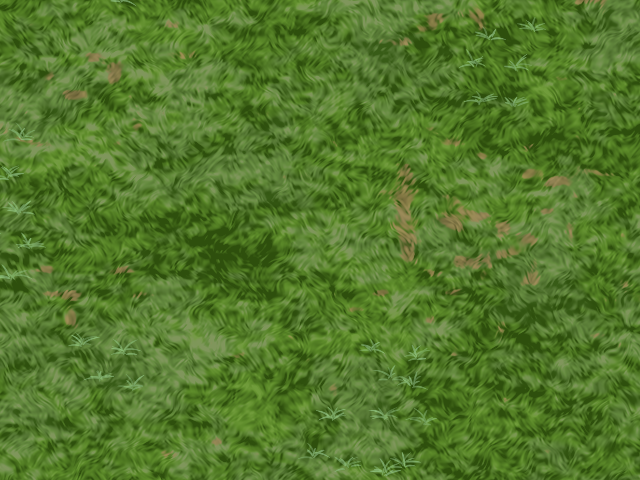
Reproduce this texture procedurally as a WebGL 1 fragment shader.

```glsl
precision highp float;
// Rough meadow lawn: tufted grass, dusty patches, bare soil and pale weeds.
uniform vec2 u_resolution;

// Grass colours, from shaded roots to dry tips
const vec3 SHADE = vec3(0.18, 0.31, 0.05);
const vec3 DARK  = vec3(0.22, 0.36, 0.09);
const vec3 LEAF  = vec3(0.29, 0.45, 0.12);
const vec3 LUSH  = vec3(0.36, 0.54, 0.16);
const vec3 TIP   = vec3(0.44, 0.61, 0.23);
const vec3 DUSTY = vec3(0.33, 0.46, 0.20);
const vec3 PALE  = vec3(0.40, 0.55, 0.25);
const vec3 STRAW = vec3(0.50, 0.59, 0.36);
const vec3 SOIL  = vec3(0.56, 0.46, 0.30);
const vec3 WEED  = vec3(0.50, 0.68, 0.43);

// Feature frequencies per canvas height
const vec2 PATCH_FREQ = vec2(2.6, 4.0);
const vec2 CLUMP_FREQ = vec2(8.0, 13.0);
const vec2 TUFT_FREQ  = vec2(27.0, 42.0);
const vec2 BLADE_FREQ = vec2(190.0, 105.0);
const vec2 SOIL_FREQ  = vec2(20.0, 34.0);

// Weights of each scale in the brightness
const float PATCH_GAIN = 0.40;
const float CLUMP_GAIN = 0.45;
const float TUFT_GAIN  = 0.45;
const float RELIEF_GAIN = 0.45;
const float BLADE_GAIN = 0.95;

// Weeds
const float WEED_CELL = 0.075;
const float WEED_RARITY = 0.73;
const float WEED_LENGTH = 0.036;
const float WEED_WIDTH = 0.0021;
const int WEED_BLADES = 8;

float hash(vec2 p) {
  vec3 q = fract(vec3(p.xyx) * 0.1031);
  q += dot(q, q.yzx + 33.33);
  return fract((q.x + q.y) * q.z);
}

float noise(vec2 p) {
  vec2 i = floor(p), f = fract(p);
  f = f * f * (3.0 - 2.0 * f);
  return mix(mix(hash(i), hash(i + vec2(1.0, 0.0)), f.x),
             mix(hash(i + vec2(0.0, 1.0)), hash(i + 1.0), f.x), f.y);
}

float fbm(vec2 p) {
  return 0.6 * noise(p) + 0.4 * noise(p * 2.1 + 17.3);
}

// Fine blades leaning both ways, bent by a coarser field
float blades(vec2 p) {
  vec2 q = p + 0.016 * (vec2(noise(p * 34.0), noise(p * 34.0 + 71.0)) - 0.5);
  float rightward = noise(vec2(q.x - 0.7 * q.y + 2.0, q.y) * BLADE_FREQ);
  float leftward = noise(vec2(q.x + 0.6 * q.y + 5.0, q.y) * BLADE_FREQ);
  float lean = smoothstep(0.35, 0.65, noise(p * 24.0 + 9.0));
  float coarse = noise(q * vec2(85.0, 72.0) + 40.0);
  return 0.65 * mix(rightward, leftward, lean) + 0.35 * coarse;
}

vec3 ramp(vec3 a, vec3 b, vec3 c, vec3 d, float t) {
  vec3 low = mix(a, b, clamp((t - 0.10) / 0.28, 0.0, 1.0));
  vec3 mid = mix(low, c, clamp((t - 0.38) / 0.27, 0.0, 1.0));
  return mix(mid, d, clamp((t - 0.65) / 0.27, 0.0, 1.0));
}

// One drooping blade from the root at the origin: coverage 0 to 1
float weedBlade(vec2 p, float angle, float size, float bend, float edge) {
  vec2 dir = vec2(cos(angle), sin(angle));
  float s = dot(p, dir) / size;
  float side = dot(p, vec2(-dir.y, dir.x)) + sign(dir.x) * bend * s * s * size;
  float taper = WEED_WIDTH * sqrt(max(0.0, 4.0 * s * (1.0 - s)));
  float inside = step(0.0, s) * step(s, 1.0);
  return inside * (1.0 - smoothstep(taper - edge, taper + edge, abs(side)));
}

// x: blade coverage, y: shadow around the plants
vec2 weeds(vec2 p, float edge) {
  vec2 result = vec2(0.0);
  vec2 home = floor(p / WEED_CELL);
  for (int j = -1; j <= 1; j++) {
    for (int i = -1; i <= 1; i++) {
      vec2 cell = home + vec2(float(i), float(j));
      if (noise(cell * 0.37 + 23.0) < WEED_RARITY) continue;
      vec2 root = (cell + 0.15 + 0.7 * vec2(hash(cell), hash(cell + 57.0))) * WEED_CELL;
      vec2 d = p - root;
      result.y = max(result.y, 1.0 - smoothstep(0.008, 0.045, length(d - vec2(0.0, 0.008))));
      for (int k = 0; k < WEED_BLADES; k++) {
        vec2 id = cell * 7.0 + vec2(float(k) * 3.1, 131.0);
        float angle = 0.15 + 2.85 * (float(k) + hash(id)) / float(WEED_BLADES);
        float size = WEED_LENGTH * mix(0.45, 1.0, hash(id + 11.0));
        vec2 start = 0.012 * (vec2(hash(id + 29.0), hash(id + 43.0)) - 0.5);
        float cover = weedBlade(d - start, angle, size, mix(0.1, 0.65, hash(id + 5.0)), edge);
        result.x = max(result.x, cover * mix(0.45, 0.95, hash(id + 83.0)));
      }
    }
  }
  return result;
}

void main() {
  vec2 p = gl_FragCoord.xy / u_resolution.y;
  float edge = 0.6 / u_resolution.y;

  // Brightness from large patches down to blades, tufts lit from above
  vec2 warped = p + 0.03 * (vec2(noise(p * 11.0), noise(p * 11.0 + 31.0)) - 0.5);
  float tuft = fbm(warped * TUFT_FREQ);
  float relief = tuft - fbm((warped + vec2(0.003, 0.011)) * TUFT_FREQ);
  float blade = blades(p);
  float tone = 0.5 + PATCH_GAIN * (fbm(warped * PATCH_FREQ + 3.0) - 0.5)
    + CLUMP_GAIN * (fbm(warped * CLUMP_FREQ + 8.0) - 0.5)
    + TUFT_GAIN * (tuft - 0.5) + RELIEF_GAIN * relief + BLADE_GAIN * (blade - 0.5);

  // Weed shadow, then lush grass mixed with dusty grass
  vec2 weed = weeds(p, edge);
  tone -= 0.16 * weed.y;
  float dust = 0.47 + 0.9 * (fbm(warped * vec2(4.0, 6.5) + 50.0) - 0.5)
    + 0.7 * (fbm(warped * vec2(24.0, 38.0) + 90.0) - 0.5) + 0.3 * (tone - 0.5);
  vec3 color = mix(ramp(SHADE, LEAF, LUSH, TIP, tone - 0.06),
                   ramp(DARK, DUSTY, PALE, STRAW, tone), smoothstep(0.33, 0.65, dust));

  // Small bare spots, broken up by blades
  float bare = noise(warped * SOIL_FREQ + 140.0) + 0.45 * (noise(p * 5.0 + 60.0) - 0.5)
    + 0.3 * (blade - 0.5);
  color = mix(color, SOIL * (0.75 + 0.5 * blade), 0.75 * smoothstep(0.90, 1.04, bare));

  color = mix(color, WEED * (0.82 + 0.36 * blade), weed.x);
  gl_FragColor = vec4(color, 1.0);
}
```
